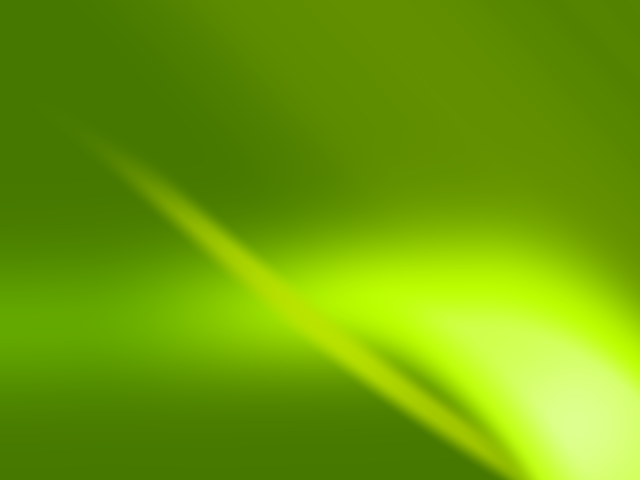
Reproduce this background procedurally as a Shadertoy shader.

```glsl
// A green light field: a diagonal beam crosses a soft horizontal band of glow
// and meets a pale flare at the lower right. Curved ridges with gaussian
// falloff shape the light; faint diagonal streaks come from 1D value noise.

#define BAND_SOFTNESS 0.10
#define STREAK_COUNT 22.0
#define STREAK_STRENGTH 0.16
#define BEAM_STRENGTH 0.92
#define FLARE_CORE vec2(0.90, 0.115)
#define CORE_RADIUS 0.17

const vec3 DARK_GREEN  = vec3(0.275, 0.470, 0.0);
const vec3 OLIVE       = vec3(0.380, 0.560, 0.0);
const vec3 LEAF        = vec3(0.390, 0.660, 0.0);
const vec3 LIME        = vec3(0.740, 1.000, 0.0);
const vec3 BEAM_DIM    = vec3(0.430, 0.585, 0.0);
const vec3 BEAM_BRIGHT = vec3(0.730, 0.890, 0.0);
const vec3 PALE        = vec3(0.810, 1.000, 0.28);
const vec3 CORE        = vec3(0.865, 1.000, 0.56);

float hash(float n) {
    return fract(sin(n * 127.1) * 43758.5453);
}

float noise(float x) {
    float cell = floor(x);
    return mix(hash(cell), hash(cell + 1.0), smoothstep(0.0, 1.0, x - cell));
}

float gauss(float d, float width) {
    return exp(-0.5 * d * d / (width * width));
}

// Height of the glow ridge: rises gently, then bends down at the right
float ridgeHeight(float x) {
    float bend = max(x - 0.75, 0.0);
    return 0.32 + 0.06 * smoothstep(0.0, 0.7, x) - 2.56 * bend * bend;
}

// Dark ground with an olive sheen and fine diagonal streaks
vec3 background(vec2 uv) {
    float across = uv.x - 0.68 * (1.0 - uv.y);
    float sheen = smoothstep(0.08, 0.45, across);
    sheen *= 1.0 - 0.5 * smoothstep(0.62, 0.88, across);
    float streak = noise(across * STREAK_COUNT) - 0.5;
    sheen += STREAK_STRENGTH * streak * smoothstep(0.0, 0.3, across);
    return mix(DARK_GREEN, OLIVE, sheen);
}

// Coverage of the narrowing diagonal beam
float beamMask(vec2 uv) {
    float centre = 0.955 - 1.5 * uv.x + 0.44 * uv.x * uv.x;
    float halfWidth = 0.05 + 0.06 * exp(-7.0 * uv.x);
    return 1.0 - smoothstep(0.15, 1.2, abs(uv.y - centre) / halfWidth);
}

void mainImage(out vec4 fragColor, in vec2 fragCoord) {
    vec2 uv = fragCoord / iResolution.xy;
    vec3 color = background(uv);

    // Signed distances into the flare from its curved left and upper edges
    float fromLeft = uv.x - (0.833 - 0.4 * uv.y - 0.73 * uv.y * uv.y);
    float belowRidge = ridgeHeight(uv.x) - uv.y;
    float flare = smoothstep(-0.05 - 0.15 * uv.y, 0.02, fromLeft);

    // Horizontal band, filled below its ridge where the flare lies
    float band = gauss(belowRidge, BAND_SOFTNESS);
    band = mix(band, 1.0, flare * step(0.0, belowRidge));
    vec3 glow = mix(LEAF, LIME, smoothstep(0.12, 0.63, uv.x));
    color = mix(color, glow, band);

    // Beam, brightest where it crosses the band
    vec3 beamColor = mix(BEAM_DIM, BEAM_BRIGHT, smoothstep(0.12, 0.48, uv.x));
    beamColor *= 1.0 - 0.1 * smoothstep(0.52, 0.72, uv.x);
    color = mix(color, beamColor, BEAM_STRENGTH * beamMask(uv) * (1.0 - flare));

    // Pale interior and soft core of the flare
    float interior = smoothstep(-0.02, 0.10, fromLeft);
    interior *= smoothstep(-0.03, 0.07, belowRidge);
    vec2 offset = (uv - FLARE_CORE) * vec2(1.2, 0.9);
    vec3 flareColor = mix(PALE, CORE, gauss(length(offset), CORE_RADIUS * 0.6));
    color = mix(color, flareColor, interior);

    fragColor = vec4(color, 1.0);
}
```
